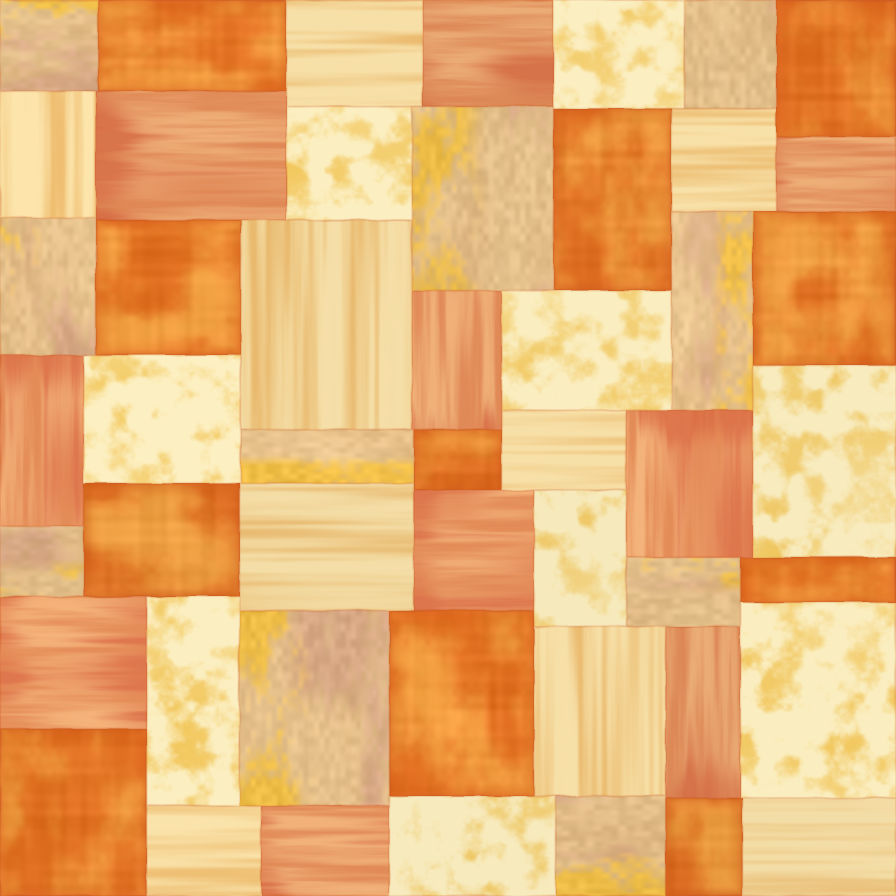
This pattern is drawn by a Shadertoy shader. Its source:

```glsl
#define PATCHES 7.0       // patches across and down
#define WALL_SHIFT 0.37   // largest wall displacement, in cells
#define SEAM 0.0020       // half width of the seam stain
#define WOBBLE 0.0020     // hand-cut unevenness of the seams
#define BLEED 0.008       // reach of the pigment pooled at edges
#define SEED 17.0
#define SAMPLES 2         // antialiasing samples per axis
#define STAIN vec3(0.80, 0.35, 0.13)

float hash(vec2 p) {
    vec3 q = fract(vec3(p.xyx) * 0.1031);
    q += dot(q, q.yzx + 33.33);
    return fract((q.x + q.y) * q.z);
}

float noise(vec2 p) {
    vec2 i = floor(p), f = fract(p);
    f = f * f * (3.0 - 2.0 * f);
    return mix(mix(hash(i), hash(i + vec2(1, 0)), f.x),
               mix(hash(i + vec2(0, 1)), hash(i + 1.0), f.x), f.y);
}

float fbm(vec2 p) {
    float sum = 0.0, amp = 0.53;
    for (int i = 0; i < 4; i++) {
        sum += amp * noise(p);
        p = p * 2.03 + 11.7;
        amp *= 0.5;
    }
    return sum;
}

// Wall through a lattice vertex; walls on the canvas border stay put
float wall(vec2 vertex, float coord) {
    if (coord < 0.5 || coord > PATCHES - 0.5) return coord;
    float h = 2.0 * hash(vertex + SEED) - 1.0;
    return coord + WALL_SHIFT * sign(h) * sqrt(abs(h));
}

// Even vertices carry vertical walls, odd ones horizontal walls
vec4 patchBounds(vec2 c) {
    vec2 right = c + vec2(1, 0), up = c + vec2(0, 1), far = c + 1.0;
    return mod(c.x + c.y, 2.0) < 0.5
        ? vec4(wall(c, c.x), wall(right, right.y), wall(far, far.x), wall(up, up.y))
        : vec4(wall(up, up.x), wall(c, c.y), wall(right, right.x), wall(far, far.y));
}

// Materials: g runs along the grain in x, f spans the patch from 0 to 1
vec3 paleWood(vec2 g) {
    float grain = 0.7 * fbm(g * vec2(2.5, 50.0)) + 0.3 * noise(g * vec2(5.0, 190.0));
    return mix(vec3(0.92, 0.73, 0.43), vec3(0.97, 0.88, 0.66), smoothstep(0.22, 0.68, grain));
}

vec3 brushedCoral(vec2 g, vec2 f) {
    float streak = fbm(g * vec2(5.0, 95.0));
    vec3 col = mix(vec3(0.88, 0.54, 0.34), vec3(0.94, 0.69, 0.47), smoothstep(0.25, 0.7, streak));
    float scrub = 0.55 * noise(g * vec2(8.0, 16.0)) + 0.6 * streak + 0.22 * smoothstep(0.3, 0.0, f.x);
    return mix(col, vec3(0.82, 0.36, 0.22), 0.7 * smoothstep(0.58, 0.92, scrub));
}

vec3 orangeWash(vec2 g, float edge) {
    float wash = fbm(g * vec2(15.0, 20.0));
    vec3 col = mix(vec3(0.87, 0.43, 0.13), vec3(0.94, 0.63, 0.26), smoothstep(0.25, 0.75, wash));
    col += 0.05 * (noise(g * vec2(9.0, 130.0)) + noise(g * vec2(130.0, 9.0)) - 1.0);
    return mix(col, vec3(0.82, 0.35, 0.10), 0.55 * exp(-edge / BLEED));
}

vec3 fleckedCream(vec2 g) {
    float fleck = smoothstep(0.42, 0.78, fbm(g * 42.0)) * (0.6 + 0.6 * noise(g * 12.0));
    return mix(vec3(0.98, 0.93, 0.75), vec3(0.95, 0.80, 0.42), fleck);
}

vec3 paintedPaper(vec2 g, vec2 f) {
    float tooth = noise(g * vec2(110.0, 170.0)) - 0.5;
    vec3 col = mix(vec3(0.87, 0.71, 0.50), vec3(0.92, 0.79, 0.58), fbm(g * vec2(10.0, 40.0)));
    float mauve = smoothstep(0.48, 0.72, fbm(g * vec2(7.0, 20.0)) + 0.12 * tooth);
    float yellow = smoothstep(0.45, 0.65, fbm(g * vec2(9.0, 16.0) + 31.0) + 0.15 * tooth);
    col = mix(col, vec3(0.81, 0.60, 0.50), 0.65 * mauve * smoothstep(0.2, 0.5, f.y));
    col = mix(col, vec3(0.93, 0.73, 0.22), 0.85 * yellow * smoothstep(0.55, 0.3, f.y));
    return col + 0.09 * tooth;
}

vec3 patchwork(vec2 uv) {
    vec2 warp = vec2(noise(uv * 45.0), noise(uv * 45.0 + 70.0)) - 0.5;
    vec2 p = clamp(uv + WOBBLE * warp, 0.0001, 0.9999) * PATCHES;

    // Find the patch that holds this point
    vec2 cell = floor(p);
    vec4 box = patchBounds(cell);
    for (int k = 0; k < 9; k++) {
        vec2 c = floor(p) + vec2(k % 3, k / 3) - 1.0;
        vec4 b = patchBounds(c);
        if (all(greaterThanEqual(p, b.xy)) && all(lessThan(p, b.zw))) {
            cell = c;
            box = b;
            break;
        }
    }
    vec2 size = box.zw - box.xy, f = (p - box.xy) / size;
    vec2 gap = min(p - box.xy, box.zw - p) / PATCHES;
    float edge = min(gap.x, gap.y);

    // Grain follows the long side
    bool wide = size.x > size.y;
    vec2 g = (wide ? uv : uv.yx) + 7.0 * hash(cell + 5.0);
    f = wide ? f : f.yx;
    if (hash(cell + 41.0) < 0.5) f = 1.0 - f;

    // Touching patches never share a material
    float kind = mod(cell.x + 2.0 * cell.y + floor(cell.y / 3.0), 5.0);
    vec3 col;
    float stain = 0.35;
    if (kind < 0.5) { col = orangeWash(g, edge); stain = 0.8; }
    else if (kind < 1.5) col = paleWood(g);
    else if (kind < 2.5) { col = brushedCoral(g, f); stain = 0.5; }
    else if (kind < 3.5) col = fleckedCream(g);
    else col = paintedPaper(g, f);

    col *= 0.98 + 0.04 * hash(cell + 83.0);
    float seam = 1.0 - smoothstep(0.0, SEAM, edge);
    return mix(col, STAIN, stain * seam * mix(0.5, 1.0, noise(uv * 60.0)));
}

void mainImage(out vec4 fragColor, in vec2 fragCoord) {
    vec3 sum = vec3(0.0);
    for (int k = 0; k < SAMPLES * SAMPLES; k++) {
        vec2 jitter = (vec2(k % SAMPLES, k / SAMPLES) + 0.5) / float(SAMPLES) - 0.5;
        sum += patchwork((fragCoord + jitter) / iResolution.xy);
    }
    fragColor = vec4(sum / float(SAMPLES * SAMPLES), 1.0);
}
```
